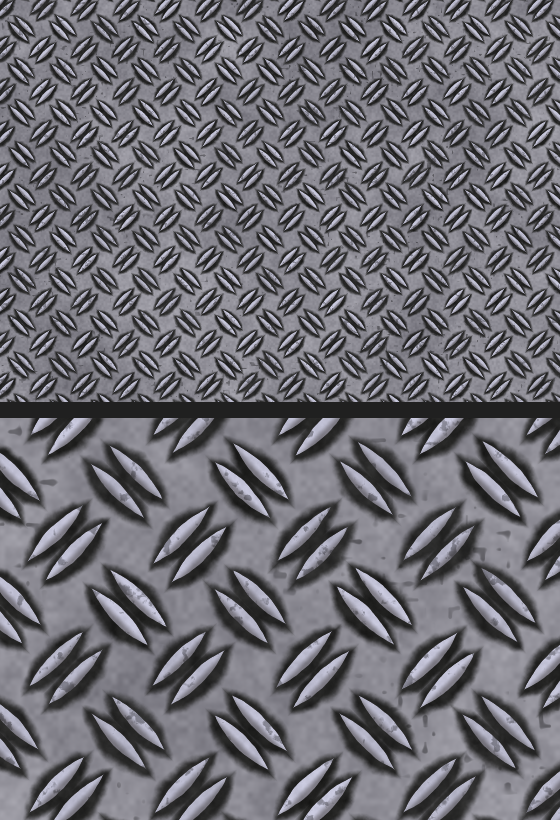
Top: the whole. Bottom: its middle third, enlarged.
A WebGL 1 fragment shader for this texture:

```glsl
precision highp float;
// Worn steel tread plate: pairs of raised lenses, alternating in direction.

uniform vec2 u_resolution;

float hash(vec2 p) {
  vec3 a = fract(p.xyx * vec3(0.1031, 0.1030, 0.0973));
  a += dot(a, a.yzx + 33.33);
  return fract((a.x + a.y) * a.z);
}

float noise(vec2 p) {
  vec2 i = floor(p), f = fract(p);
  f = f * f * (3.0 - 2.0 * f);
  return mix(mix(hash(i), hash(i + vec2(1.0, 0.0)), f.x),
             mix(hash(i + vec2(0.0, 1.0)), hash(i + 1.0), f.x), f.y);
}

float fbm(vec2 p) {
  float sum = 0.0, gain = 0.5;
  for (int i = 0; i < 4; i++) {
    sum += gain * noise(p);
    p = p * 2.1 + 17.3;
    gain *= 0.5;
  }
  return sum / 0.9375;
}

// Signed width of a pointed lens lying along x
float lens(vec2 q, float halfLength, float halfWidth) {
  float t = q.x / halfLength;
  return abs(q.y) - halfWidth * (1.0 - t * t);
}

// Bare plate with broad stains, fine grain and dark pits
vec3 plateColor(vec2 p) {
  float stain = fbm(p * 0.7 + 40.0);
  float grain = noise(p * 21.0) - 0.5;
  float pits = smoothstep(0.80, 0.95, noise(p * 15.0 + 90.0)) * smoothstep(0.4, 0.7, fbm(p * 1.3));
  vec3 color = vec3(0.545, 0.54, 0.575);
  color += 0.20 * (stain - 0.5) + 0.10 * (fbm(p * 5.0) - 0.5) + 0.07 * grain;
  return color * (1.0 - 0.35 * pits);
}

void main() {
  vec2 p = gl_FragCoord.xy / u_resolution.y * vec2(9.71, 9.567);
  float pixel = 9.6 / u_resolution.y;
  vec3 color = plateColor(p);
  float ragged = (fbm(p * 9.0 + 5.0) - 0.5) * 0.06;
  float scuff = fbm(p * 12.0 + 60.0);

  // Two interleaved grids, one for each direction
  for (int k = 0; k < 2; k++) {
    float lean = 1.0 - 2.0 * float(k);
    vec2 g = p - vec2(0.035, 0.385) - 0.5 * float(k);
    vec2 id = floor(g + 0.5);
    vec2 seed = id + 50.0 + 31.0 * float(k);
    float wear = hash(seed);
    vec2 q = g - id + 0.025 * (vec2(hash(seed + 7.1), hash(seed + 3.7)) - 0.5);
    vec2 along = vec2(0.7071, 0.7071 * lean);
    vec2 across = vec2(-0.7071 * lean, 0.7071);

    float recess = 0.0, face = 0.0, lit = 0.0;
    for (int b = 0; b < 2; b++) {
      vec2 bar = vec2(dot(q, along), dot(q, across) + 0.21 * float(b) - 0.105);
      // Grimy hollow, pushed to the lower side
      float hollow = lens(bar + vec2(0.0, 0.015), 0.385, 0.145) + ragged;
      recess = max(recess, smoothstep(0.035, -0.05, hollow));
      // Polished top with its upper slope catching the light
      float top = lens(bar, 0.30 + 0.02 * wear, 0.052 + 0.008 * wear) + 0.25 * ragged;
      float cover = smoothstep(pixel * 0.6, -pixel * 0.6, top);
      lit = mix(lit, smoothstep(-0.045, 0.015, bar.y), cover);
      face = max(face, cover);
    }

    vec3 grime = vec3(0.105, 0.105, 0.10) + 0.13 * (scuff - 0.4);
    color = mix(color, grime, recess * (0.90 + 0.08 * wear));
    vec3 steel = mix(vec3(0.50, 0.49, 0.53), vec3(0.77, 0.77, 0.85), lit);
    steel *= 0.92 + 0.10 * wear + 0.22 * (scuff - 0.5);
    steel *= 1.0 - 0.35 * smoothstep(0.60, 0.75, scuff);
    color = mix(color, steel, face);
  }

  gl_FragColor = vec4(clamp(color, 0.0, 1.0), 1.0);
}
```
